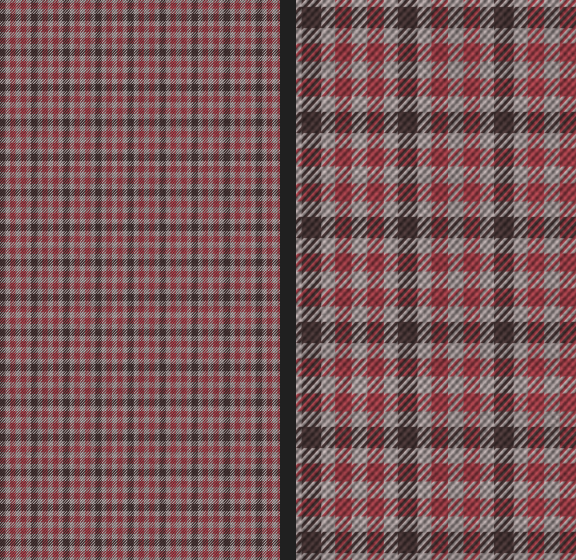
Left, the full canvas; right, a detail of the centre.
This texture is drawn by a Shadertoy shader. Its source:

```glsl
// Woven plaid cloth: dark and paired red stripes on grey, in a fine diagonal twill.

// Layout: repeats over the canvas, and the phase of the first dark stripe
const vec2 REPEATS = vec2(8.73, 16.0);
const vec2 PHASE = vec2(-0.07, 0.5);

// Stripe half widths, as fractions of one repeat
const float DARK_HALF = 0.102;
const float RED_HALF = 0.086;
const float RED_OFFSET = 1.0 / 3.0;

// Yarn colours
const vec3 GREY = vec3(0.56, 0.52, 0.52);
const vec3 RED = vec3(0.53, 0.21, 0.24);
const vec3 DARK = vec3(0.24, 0.18, 0.18);

// Weave
const float TAU = 6.28319;
const float THREADS = 12.0;       // twill ribs per repeat
const float RIB_SHADE = 0.24;     // light and dark along the ribs
const float CROSS_SHADE = 0.08;   // dots across the ribs
const float YARN_VARIATION = 0.07;
const float FLECK_VARIATION = 0.10;

float hash(vec2 p) {
    vec3 q = fract(vec3(p.xyx) * 0.1031);
    q += dot(q, q.yzx + 33.33);
    return fract((q.x + q.y) * q.z);
}

// Soft-edged band around zero
float band(float distance, float halfWidth, float pixel) {
    return clamp((halfWidth - distance) / pixel + 0.5, 0.0, 1.0);
}

// Yarn colour at position t, measured in repeats
vec3 yarnColour(float t, float pixel) {
    float toDark = abs(t - round(t));
    float toRed = abs(toDark - RED_OFFSET);
    vec3 colour = mix(GREY, RED, band(toRed, RED_HALF, pixel));
    return mix(colour, DARK, band(toDark, DARK_HALF, pixel));
}

void mainImage(out vec4 fragColor, in vec2 fragCoord) {
    vec2 pixel = REPEATS / iResolution.xy;
    vec2 cloth = fragCoord * pixel + PHASE;
    vec2 thread = cloth * THREADS;

    // Fade the weave where its threads are too fine to resolve
    float ribsPerPixel = THREADS * max(pixel.x, pixel.y);
    float detail = 1.0 - smoothstep(0.5, 0.9, ribsPerPixel);

    // Twill: diagonal ribs bring warp or weft to the front
    float rib = TAU * (thread.x - thread.y);
    float warpOnTop = smoothstep(-0.8, 0.8, cos(rib));
    warpOnTop = mix(0.5, warpOnTop, detail);
    vec3 warp = yarnColour(cloth.x, pixel.x);
    vec3 weft = yarnColour(cloth.y, pixel.y);

    // Uneven yarns
    vec2 yarn = floor(thread);
    warp *= 1.0 + YARN_VARIATION * (hash(vec2(yarn.x, 7.0)) - 0.5) * 2.0;
    weft *= 1.0 + YARN_VARIATION * (hash(vec2(31.0, yarn.y)) - 0.5) * 2.0;
    vec3 colour = mix(weft, warp, warpOnTop);

    // Thread relief and small flecks
    float relief = RIB_SHADE * sin(rib) + CROSS_SHADE * cos(TAU * (thread.x + thread.y));
    float fleck = FLECK_VARIATION * (hash(floor(thread * 2.0)) - 0.5);
    colour *= 1.0 + detail * (relief + fleck);

    fragColor = vec4(clamp(colour, 0.0, 1.0), 1.0);
}
```
